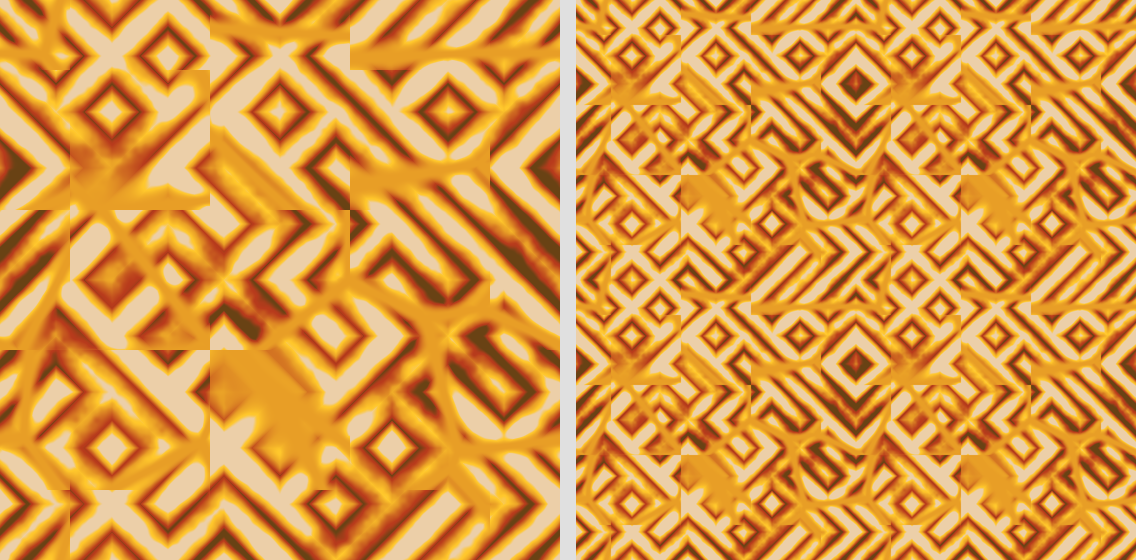
Left: one tile. Right: repeated 2 by 2.
Give the GLSL for this pattern, as a Shadertoy shader.

```glsl
#define TILES 10.0      // diagonal maze tiles per side (even, so sides wrap)
#define PATCHES 4.0     // cellular patches per side
#define SEAM_WIDTH 0.22 // softness of the flat veins between patches
#define SIDE_TINT 0.45  // brightness difference across a maze line
#define MOTTLE 1.7      // strength of the cloudy grain
#define LIFT 0.42       // slow drift of overall brightness
#define GAIN 1.14       // brightness of the ridge between lines

const vec3 BROWN  = vec3(0.41, 0.26, 0.08);
const vec3 RED    = vec3(0.72, 0.23, 0.11);
const vec3 ORANGE = vec3(0.91, 0.62, 0.15);
const vec3 YELLOW = vec3(1.00, 0.78, 0.17);
const vec3 CREAM  = vec3(0.925, 0.81, 0.66);

vec2 hash2(vec2 p) {
    vec3 q = fract(vec3(p.xyx) * vec3(0.1031, 0.1030, 0.0973));
    q += dot(q, q.yzx + 33.33);
    return fract((q.xx + q.yz) * q.zy);
}

// Value noise that wraps after n lattice cells
float noise(vec2 uv, float n, float seed) {
    vec2 p = uv * n, i = floor(p), f = fract(p);
    f = f * f * (3.0 - 2.0 * f);
    vec2 a = mod(i, n) + seed, b = mod(i + 1.0, n) + seed;
    return mix(mix(hash2(a).x, hash2(vec2(b.x, a.y)).x, f.x),
               mix(hash2(vec2(a.x, b.y)).x, hash2(b).x, f.x), f.y);
}

float clouds(vec2 uv) {
    float sum = 0.0, amp = 0.5, n = 13.0;
    for (int k = 0; k < 4; k++) {
        sum += amp * noise(uv, n, 17.0 * float(k + 1));
        amp *= 0.5;
        n *= 2.0;
    }
    return sum / 0.9375;
}

// x: distance to the nearest diagonal line (0 to 1), y: side of it (-1 or 1)
vec2 maze(vec2 uv) {
    vec2 p = uv * TILES, id = mod(floor(p), TILES), f = fract(p);
    float side = mod(id.x + id.y, 2.0) * 2.0 - 1.0;
    if (hash2(id + 71.0).x > 0.5) {
        f.x = 1.0 - f.x;
        side = -side;
    }
    float band = abs(f.x + f.y - 1.0) - 0.5;
    return vec2(2.0 * abs(band), band < 0.0 ? side : -side);
}

// Gap between the two nearest points; a one-sided search leaves straight cuts
float patchGap(vec2 uv) {
    vec2 p = vec2(uv.x, 1.0 - uv.y) * PATCHES + 0.5;
    vec2 cell = floor(p), f = fract(p);
    float nearest = 9.0, second = 9.0;
    for (int y = 0; y < 2; y++)
    for (int x = 0; x < 2; x++) {
        vec2 o = vec2(x, y);
        float d = length(o + hash2(mod(cell + o, PATCHES) + 139.0) - f);
        second = min(second, max(nearest, d));
        nearest = min(nearest, d);
    }
    return second - nearest;
}

vec3 ramp(float v) {
    vec3 c = mix(BROWN, RED, smoothstep(0.05, 0.22, v));
    c = mix(c, ORANGE, clamp((v - 0.22) / 0.28, 0.0, 1.0));
    c = mix(c, YELLOW, clamp((v - 0.50) / 0.22, 0.0, 1.0));
    return mix(c, CREAM, smoothstep(0.72, 0.92, v));
}

void mainImage(out vec4 fragColor, in vec2 fragCoord) {
    vec2 uv = fragCoord / iResolution.xy;
    vec2 m = maze(uv);

    // Ridges between the lines, tinted by side and clouded by grain
    float tint = clamp(3.0 * (noise(uv, 4.0, 211.0) - 0.4), -1.0, 1.0);
    float ridge = GAIN + SIDE_TINT * m.y * tint + MOTTLE * (clouds(uv) - 0.5);
    float v = m.x * ridge + LIFT * (noise(uv, 5.0, 307.0) - 0.45);

    // Fade to flat orange along the patch borders
    float contrast = smoothstep(0.02, SEAM_WIDTH, patchGap(uv));
    fragColor = vec4(ramp(mix(0.5, v, contrast)), 1.0);
}
```
